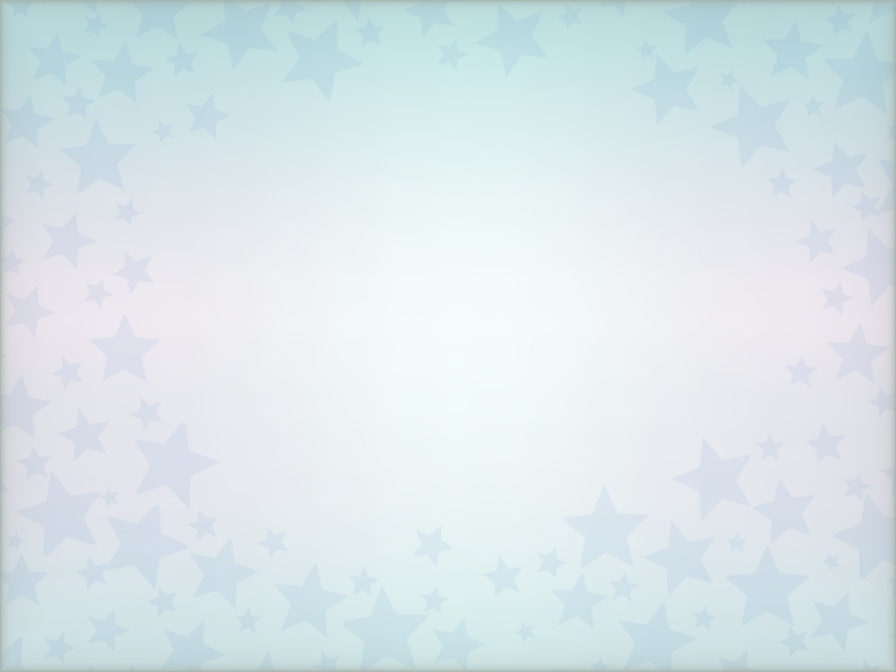
Give the GLSL for this background, as a WebGL 2 fragment shader.

```glsl
#version 300 es
precision highp float;
// Pastel backdrop: a pale central glow framed by scattered translucent stars.

uniform vec2 u_resolution;
out vec4 outColor;

const vec3 LAVENDER = vec3(0.89, 0.89, 0.92);
const vec3 TEAL     = vec3(0.74, 0.87, 0.88);
const vec3 ICE      = vec3(0.82, 0.90, 0.91);
const vec3 PINK     = vec3(0.94, 0.91, 0.94);
const vec3 WHITE    = vec3(0.95, 0.975, 0.975);
const vec3 MINT_ADD = vec3(0.01, 0.03, 0.018);
const vec3 STAR_TINT = vec3(0.945, 0.965, 0.99);
const vec3 FRAME    = vec3(0.64, 0.69, 0.66);

const float CELL = 0.128;                    // spacing of the star lattice
const float LATTICE_TURN = 0.35;             // hides the rows of the lattice
const float INNER_RATIO = 0.46;              // star valley radius / tip radius
const vec2 CLEAR_CENTER = vec2(0.02, 0.055); // star-free middle
const vec2 CLEAR_HALF = vec2(0.50, 0.372);
const float CLEAR_POWER = 2.5;
const float FRAME_WIDTH = 0.005;
const float PI = 3.14159265;

float hash(vec2 p) {
    vec3 q = fract(vec3(p.xyx) * 0.1031);
    q += dot(q, q.yzx + 33.33);
    return fract((q.x + q.y) * q.z);
}

mat2 turn(float a) {
    return mat2(cos(a), sin(a), -sin(a), cos(a));
}

float bell(float x, float width) {
    return exp(-x * x / (width * width));
}

// Signed distance to a five-pointed star, folded into half a point.
float starDistance(vec2 p, float radius) {
    float sector = 0.4 * PI;
    float a = abs(mod(atan(p.x, p.y) + 0.5 * sector, sector) - 0.5 * sector);
    vec2 q = length(p) * vec2(cos(a), sin(a));
    vec2 valley = INNER_RATIO * vec2(cos(0.5 * sector), sin(0.5 * sector));
    vec2 normal = normalize(vec2(valley.y, 1.0 - valley.x));
    return dot(q - vec2(radius, 0.0), normal);
}

// One jittered star per cell, kept only outside the clear middle.
float starLayer(vec2 p, vec2 offset, float minRadius, float maxRadius, float roam, float seed) {
    mat2 lattice = turn(LATTICE_TURN);
    vec2 g = lattice * p / CELL + offset;
    vec2 id = floor(g);
    vec2 key = id + 40.0 + seed;
    float radius = mix(minRadius, maxRadius, hash(key));
    vec2 jitter = vec2(hash(key + 7.3), hash(key + 19.7)) - 0.5;
    float room = max(CELL - 1.9 * radius, 0.0) * roam;
    vec2 center = transpose(lattice) * ((id + 0.5 - offset) * CELL + jitter * room);

    vec2 q = pow(abs(center - CLEAR_CENTER) / CLEAR_HALF, vec2(CLEAR_POWER));
    float kept = step(0.93, q.x + q.y);
    vec2 local = turn((hash(key + 31.1) - 0.5) * 0.9) * (p - center);
    float soft = 0.9 / u_resolution.y;
    return kept * (1.0 - smoothstep(-soft, soft, starDistance(local, radius)));
}

vec3 backdrop(vec2 p) {
    vec3 color = mix(LAVENDER, TEAL, smoothstep(0.08, 0.5, p.y));
    color = mix(color, ICE, smoothstep(0.18, 0.5, -p.y));
    color = mix(color, PINK, 0.8 * bell(p.y - 0.03, 0.09));
    float x = p.x - 0.03;
    color = mix(color, WHITE, 0.8 * bell(x, 0.38) * bell(p.y, 0.33));
    color += MINT_ADD * bell(x, 0.25);
    // Faint woven banding
    return color + 0.0012 * (sin(p.y * 95.0) + sin(p.x * 73.0 + 1.0));
}

void main() {
    vec2 p = (gl_FragCoord.xy - 0.5 * u_resolution) / u_resolution.y;
    vec3 color = backdrop(p);

    // Large stars fill the cells, small ones sit near the cell corners
    float stars = starLayer(p, vec2(0.0), 0.032, 0.073, 1.0, 3.0);
    stars = max(stars, starLayer(p, vec2(0.5), 0.015, 0.028, 0.3, 61.0));
    color *= mix(vec3(1.0), STAR_TINT, stars);

    // Soft edge shade and thin grey frame
    vec2 inset = vec2(0.5 * u_resolution.x / u_resolution.y, 0.5) - abs(p);
    float edge = min(inset.x, inset.y);
    color *= 1.0 - 0.06 * exp(-edge / 0.05);
    color = mix(color, FRAME, 0.9 * exp(-edge / FRAME_WIDTH));
    outColor = vec4(clamp(color, 0.0, 1.0), 1.0);
}
```
